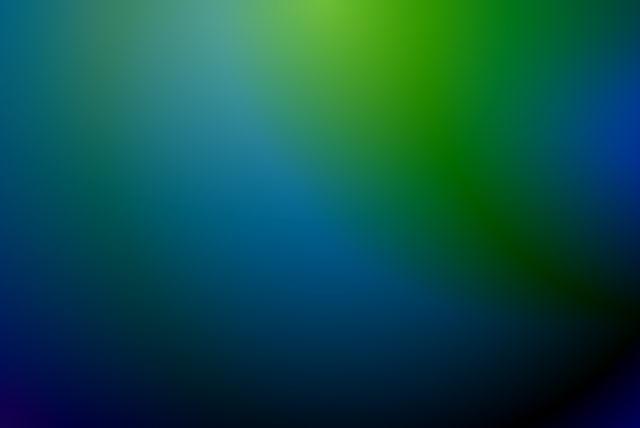
A WebGL 2 fragment shader for this background:

```glsl
#version 300 es
precision highp float;
// Soft green and blue aurora gradient with curved dark folds.

#define ASPECT 1.5
#define GLOW_CENTER vec2(0.762, 1.0)
#define GREEN_PEAK 0.745
#define RED_PEAK 0.43
#define FOLD_CENTER vec2(1.641, 0.883)
#define FOLD_RADIUS 0.635
#define POOL_CENTER vec2(0.781, 0.805)
#define POOL_RADIUS 0.918
#define BLUE_CAP 0.59
#define BLEND 0.05

uniform vec2 u_resolution;
out vec4 fragColor;

float softMin(float a, float b, float k) {
    float h = max(k - abs(a - b), 0.0) / k;
    return min(a, b) - h * h * k * 0.25;
}

float softMax(float a, float b, float k) {
    return -softMin(-a, -b, k);
}

// Cone around the glow, with its own slope to the left, right and down.
float glow(vec2 p, float peak, vec3 slope) {
    vec2 d = p - GLOW_CENTER;
    d *= vec2(d.x < 0.0 ? slope.x : slope.y, slope.z);
    return peak - length(d);
}

float redLight(vec2 p) {
    float main = glow(p, RED_PEAK, vec3(0.44, 1.0, 0.84));
    main *= smoothstep(-0.05, 0.25, p.x);
    float corner = 0.08 - 0.5 * length(p);
    return max(softMax(main, 0.0, BLEND) - 0.25 * BLEND * step(main, 0.0), corner);
}

float greenLight(vec2 p) {
    return glow(p, GREEN_PEAK, vec3(0.48, 0.66, 0.69));
}

float blueLight(vec2 p) {
    float depth = 1.0 - p.y;

    // Wide pool, the lit corner beyond its rim, and the left edge.
    float pool = POOL_RADIUS - distance(p, POOL_CENTER);
    float corner = -2.2 * pool * smoothstep(0.8, 1.2, p.x);
    float edge = 0.5 - 0.2 * depth - 0.36 * p.x;
    float field = softMax(max(softMin(pool, BLUE_CAP, 0.15), corner), edge, BLEND);

    // Dark circular fold: blue grows on both sides of it.
    float side = distance(p, FOLD_CENTER) - FOLD_RADIUS;
    float width = 0.195 * max(1.0 - depth / 0.43, 0.0) + 0.002;
    float outside = 1.57 * side * side / (abs(side) + width);
    float inside = -1.65 * side * mix(0.33, 1.0, smoothstep(0.0, 0.4, depth));
    return side > 0.0 ? softMin(field, outside, BLEND) : min(inside, 0.56);
}

void main() {
    vec2 p = gl_FragCoord.xy / u_resolution * vec2(ASPECT, 1.0);
    vec3 color = vec3(redLight(p), greenLight(p), blueLight(p));
    fragColor = vec4(clamp(color, 0.0, 1.0), 1.0);
}
```
